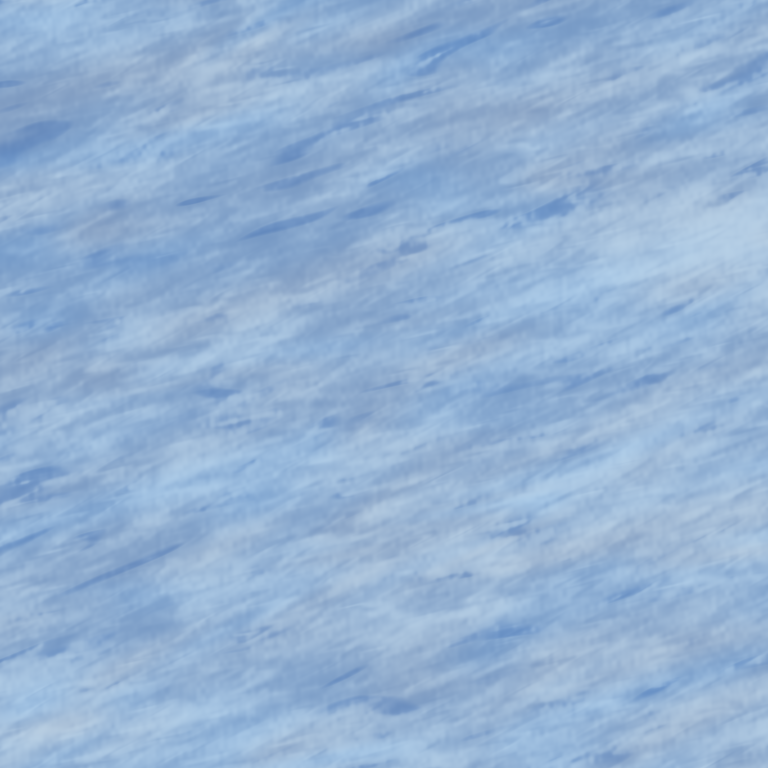
Write a Shadertoy shader that draws this texture.

```glsl
// Pale blue brushed surface with soft slanted streaks, like wind-combed snow or fur.

const vec3 MID_BLUE = vec3(0.592, 0.708, 0.836);    // average colour
const vec3 TONE_STEP = vec3(0.055, 0.049, 0.032);   // colour change per unit of tone
const vec3 TINT_STEP = vec3(-0.020, 0.002, 0.020);  // drift between grey and pure blue
const vec3 FLECK_STEP = vec3(-0.085, -0.068, -0.030);

const float BAND_ANGLE = 0.25;      // slant of the widest bands, in radians
const float ANGLE_GAIN = 0.03;      // extra slant for each finer layer
const vec2 BAND_FREQ = vec2(1.7, 6.5);
const vec2 FREQ_GAIN = vec2(2.25, 2.15);
const int LAYERS = 5;
const float LAYER_WEIGHT = 0.98;
const float GRAIN_WEIGHT = 0.42;
const vec2 GRAIN_FREQ = vec2(170.0, 110.0);
const vec2 LIGHT_SLOPE = vec2(0.45, -0.95);  // brightens toward the lower right

float hash(vec2 p) {
    return fract(sin(dot(p, vec2(127.1, 311.7))) * 43758.5453);
}

// Smooth value noise from -1 to 1
float noise(vec2 p) {
    vec2 cell = floor(p);
    vec2 f = fract(p);
    f = f * f * (3.0 - 2.0 * f);
    float low = mix(hash(cell), hash(cell + vec2(1.0, 0.0)), f.x);
    float high = mix(hash(cell + vec2(0.0, 1.0)), hash(cell + 1.0), f.x);
    return 2.0 * mix(low, high, f.y) - 1.0;
}

// Coordinates running along (x) and across (y) a slanted direction
vec2 slant(vec2 p, float angle) {
    float c = cos(angle);
    float s = sin(angle);
    return vec2(c * p.x + s * p.y, c * p.y - s * p.x);
}

// Noise stretched along the slant, sheared to hide the lattice
float streaks(vec2 p, float angle, vec2 freq, float seed) {
    vec2 q = slant(p, angle) * freq + seed * vec2(17.3, 9.1);
    q.x += 0.9 * noise(q * vec2(0.4, 0.8) + 31.7);
    q.y += 0.6 * noise(q * vec2(0.7, 0.35) + 5.3);
    return noise(q);
}

void mainImage(out vec4 fragColor, in vec2 fragCoord) {
    vec2 uv = fragCoord / iResolution.y;

    // Streak layers, from wide bands to thin hairs
    float tone = dot(uv - 0.5, LIGHT_SLOPE);
    vec2 freq = BAND_FREQ;
    for (int i = 0; i < LAYERS; i++) {
        float layer = float(i);
        float weight = LAYER_WEIGHT * (i == LAYERS - 1 ? 0.75 : 1.0);
        tone += weight * streaks(uv, BAND_ANGLE + ANGLE_GAIN * layer, freq, layer + 1.0);
        freq *= FREQ_GAIN;
    }

    // Faint upright grain
    tone += GRAIN_WEIGHT * noise(uv * GRAIN_FREQ);

    // Sparse dark flecks, gathered inside the darker bands
    float fleck = smoothstep(0.35, 0.85, streaks(uv, 0.32, vec2(15.0, 62.0), 8.0));
    fleck *= smoothstep(0.4, -1.0, tone);

    // Soft limits keep the extremes gentle
    tone = 2.4 * tanh(tone / 2.4);
    float tint = streaks(uv, 0.30, vec2(8.0, 24.0), 11.0);

    vec3 color = MID_BLUE + tone * TONE_STEP + tint * TINT_STEP + fleck * FLECK_STEP;
    fragColor = vec4(clamp(color, 0.0, 1.0), 1.0);
}
```
